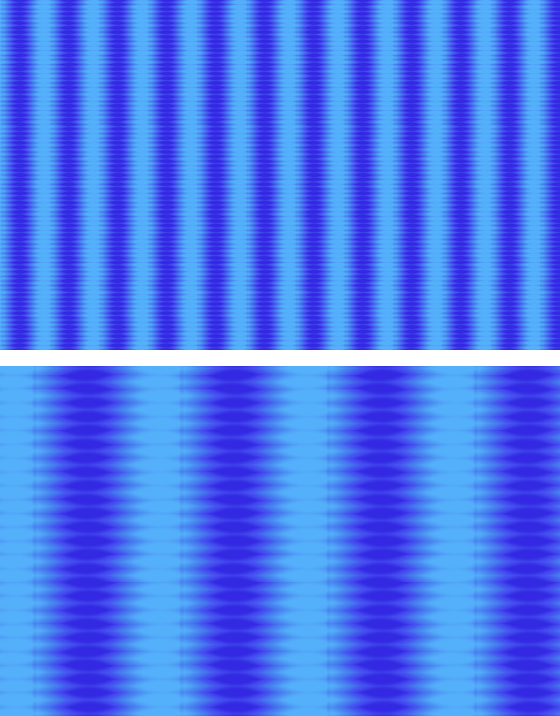
Top, the full canvas; bottom, a detail of the centre.
This pattern is drawn by a WebGL 2 fragment shader. Its source:

```glsl
#version 300 es
precision highp float;
// Ribbed blue cloth: soft vertical bands crossed by fine horizontal threads.
// A cosine band wave plus a thread ridge gives one tone, which a color ramp
// turns into indigo, violet blue and sky blue; a hash varies each thread.
uniform vec2 u_resolution;
out vec4 fragColor;

const float TAU = 6.2831853;
const float BANDS_ACROSS = 11.43;
const float THREADS_DOWN = 76.0;
const float SEAM_START = 0.004;   // first seam, in canvas widths
const float DARK_CENTER = 0.36;   // within a band, measured from its seam

const vec3 INDIGO = vec3(0.20, 0.16, 0.89);
const vec3 VIOLET_BLUE = vec3(0.27, 0.31, 0.94);
const vec3 MID_BLUE = vec3(0.27, 0.47, 0.93);
const vec3 SKY_BLUE = vec3(0.33, 0.69, 0.98);

float hash(vec2 p) {
    return fract(sin(dot(p, vec2(127.1, 311.7))) * 43758.5453);
}

// Triangle ridge: -1 on thread edges, +1 on thread centers
float threadRidge(float y) {
    return 1.0 - 2.0 * abs(2.0 * fract(y) - 1.0);
}

// 0 in the dark band, 1 in the light band
float bandWave(float x, float center) {
    return 0.5 - 0.5 * cos(TAU * (x - center));
}

// Soft vertical line where bands join
float seamLine(float x, float halfWidth, float blur) {
    float d = abs(fract(x + 0.5) - 0.5);
    return 1.0 - smoothstep(halfWidth - blur, halfWidth + blur, d);
}

vec3 toneRamp(float t) {
    vec3 color = mix(INDIGO, VIOLET_BLUE, smoothstep(0.0, 0.3, t));
    color = mix(color, MID_BLUE, smoothstep(0.25, 0.55, t));
    return mix(color, SKY_BLUE, smoothstep(0.45, 1.0, t));
}

void main() {
    vec2 uv = gl_FragCoord.xy / u_resolution;
    float bandX = (uv.x - SEAM_START) * BANDS_ACROSS;
    float threadY = uv.y * THREADS_DOWN;
    float threadId = floor(threadY);

    // Slight differences between threads
    float shift = 0.03 * (hash(vec2(threadId, 2.0)) - 0.5);
    float shade = 0.05 * (hash(vec2(threadId, 7.0)) - 0.5);

    // Threads push the band edges in and out as interlocking points
    float tone = bandWave(bandX, DARK_CENTER + shift);
    tone += 0.15 * threadRidge(threadY) + shade + 0.02;

    // Faint seam down each light band
    float blur = BANDS_ACROSS / u_resolution.x;
    tone -= 0.09 * seamLine(bandX, 0.012, blur);

    fragColor = vec4(toneRamp(clamp(tone, 0.0, 1.0)), 1.0);
}
```
